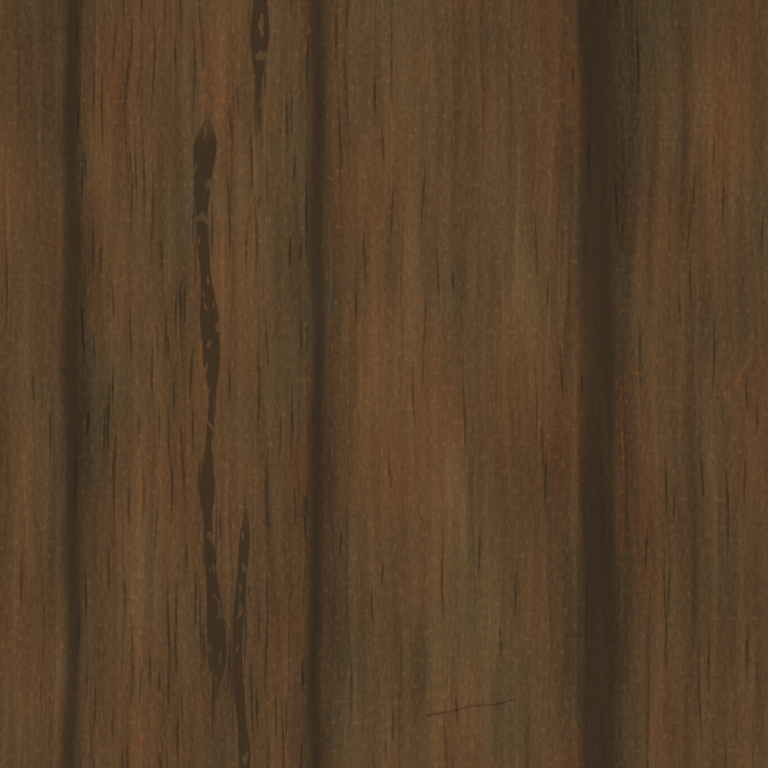
This texture is drawn by a WebGL 2 fragment shader. Its source:

```glsl
#version 300 es
precision highp float;
// Aged brown wooden planks with vertical grain, dark seams, cracks and resin channels.

uniform vec2 u_resolution;
out vec4 fragColor;

const vec3 DARK_WOOD = vec3(0.17, 0.14, 0.105);
const vec3 PALE_WOOD = vec3(0.44, 0.325, 0.205);
const vec3 RED_TINT = vec3(0.022, -0.007, -0.009);

// Each seam: centre x, half width, reach of the soft shadow
const vec3 SEAMS[3] = vec3[3](
    vec3(0.092, 0.009, 0.034),
    vec3(0.413, 0.008, 0.036),
    vec3(0.779, 0.021, 0.040));

vec3 hash3(vec2 p) {
    vec3 q = fract(p.xyx * vec3(0.1031, 0.1030, 0.0973));
    q += dot(q, q.yxz + 33.33);
    return fract((q.xxy + q.yzz) * q.zyx);
}

float cornerSlope(vec2 cell, vec2 offset) {
    float angle = 6.2832 * hash3(cell).x;
    return dot(vec2(cos(angle), sin(angle)), offset);
}

float gradientNoise(vec2 p) {
    vec2 i = floor(p), f = fract(p);
    vec2 u = f * f * f * (f * (f * 6.0 - 15.0) + 10.0);
    vec2 e = vec2(1.0, 0.0);
    float low = mix(cornerSlope(i, f), cornerSlope(i + e, f - e), u.x);
    float high = mix(cornerSlope(i + e.yx, f - e.yx), cornerSlope(i + 1.0, f - 1.0), u.x);
    return 1.4 * mix(low, high, u.y);
}

float fbm(vec2 p) {
    float sum = 0.0, gain = 0.55;
    for (int i = 0; i < 4; i++) {
        sum += gain * gradientNoise(p);
        p = p * 2.03 + 17.3;
        gain *= 0.55;
    }
    return sum;
}

// 1 inside a band of half width w around zero, with a soft edge
float band(float d, float w, float soft) {
    return 1.0 - smoothstep(w - soft, w + soft, abs(d));
}

// Scattered tapering vertical cracks, one candidate per staggered cell
float cracks(vec2 p, vec2 cells, float density, float seed) {
    p.x += 0.006 * gradientNoise(p * vec2(9.0, 7.0) + seed);
    vec2 g = p * cells;
    g.y += hash3(vec2(floor(g.x), seed)).x;
    vec3 rnd = hash3(floor(g) + seed);
    vec2 f = fract(g);
    float along = (f.y - 0.5) / mix(0.2, 0.48, rnd.y);
    float taper = max(0.0, 1.0 - along * along);
    float d = (f.x - mix(0.25, 0.75, rnd.x)) / cells.x;
    return step(rnd.z, density) * taper * band(d, 0.0016 * taper, 0.0012);
}

// Long dark groove between two heights, dotted with pale flecks
float channel(vec2 p, float x, float bottom, float top, float w) {
    float d = p.x - x + 0.016 * gradientNoise(vec2(x * 40.0, p.y * 3.5));
    float ends = smoothstep(bottom, bottom + 0.12, p.y) * (1.0 - smoothstep(top - 0.06, top, p.y));
    w *= ends * (0.85 + 0.8 * gradientNoise(vec2(x * 90.0, p.y * 13.0)));
    float fleck = smoothstep(0.28, 0.42, gradientNoise(p * vec2(110.0, 48.0)));
    return ends * band(d, w, 0.0016) * (1.0 - 0.75 * fleck);
}

// Faint line between two points
float scratch(vec2 p, vec2 a, vec2 b, float w) {
    vec2 pa = p - a, ba = b - a;
    float h = clamp(dot(pa, ba) / dot(ba, ba), 0.0, 1.0);
    return band(length(pa - ba * h), w * (1.0 - 0.6 * h), 0.0013);
}

void main() {
    vec2 p = gl_FragCoord.xy / u_resolution;

    // Grain bends gently around a small knot on the right plank
    vec2 k = p - vec2(0.955, 0.5);
    float knot = exp(-dot(k * vec2(28.0, 38.0), k * vec2(28.0, 38.0)));
    vec2 q = p + vec2(0.007 * gradientNoise(p * vec2(5.0, 3.0)) + 0.02 * knot, 0.0);

    // Layered grain, from broad stains to fine fibres
    float tone = 0.69;
    tone += 0.20 * fbm(q * vec2(5.0, 2.6));
    tone += 0.22 * fbm(q * vec2(24.0, 1.7) + 5.0);
    tone += 0.22 * fbm(q * vec2(75.0, 4.0) + 31.0);
    tone += 0.10 * gradientNoise(p * vec2(230.0, 90.0));
    tone += 0.07 * gradientNoise(p * 240.0 + 9.0);
    tone += 0.12 * smoothstep(0.32, 0.55, gradientNoise(p * vec2(170.0, 110.0) + 40.0));
    tone += 0.10 * knot * (0.5 + gradientNoise(k * 70.0));

    // Light pool low on the middle plank, shade on the outer ones
    tone += 0.07 * exp(-dot((p - vec2(0.6, 0.3)) * vec2(7.0, 3.0), (p - vec2(0.6, 0.3)) * vec2(7.0, 3.0)));
    tone -= 0.07 * band(p.x - 0.85, 0.07, 0.06) + 0.05 * band(p.x, 0.05, 0.05);

    // Cracks are dense on the weathered second plank
    float weathered = band(p.x - 0.25, 0.15, 0.02);
    float split = cracks(p, vec2(62.0, 5.0), mix(0.10, 0.55, weathered), 3.0);
    split = max(split, cracks(p, vec2(85.0, 9.0), mix(0.08, 0.35, weathered), 47.0));
    tone -= 0.30 * split;
    tone -= 0.16 * cracks(p, vec2(28.0, 1.6), 0.5, 71.0);
    tone += 0.12 * cracks(p, vec2(50.0, 2.5), 0.35, 113.0);

    float resin = channel(p, 0.272, 0.03, 0.87, 0.010);
    resin = max(resin, channel(p, 0.338, 0.78, 1.10, 0.009));
    resin = max(resin, channel(p, 0.312, -0.12, 0.36, 0.007));
    tone = mix(tone, 0.21, 0.85 * resin);

    // Scratches and one slanting split
    vec2 bent = p + 0.010 * gradientNoise(p * 22.0);
    tone -= 0.28 * scratch(bent, vec2(0.55, 0.062), vec2(0.67, 0.088), 0.0022);
    tone += 0.09 * scratch(p, vec2(0.07, 0.73), vec2(0.19, 0.81), 0.0012);
    tone -= 0.15 * band(q.x - 0.54, 0.011, 0.008) * band(p.y - 0.13, 0.06, 0.05);

    // Seams: soft shadow, pale ridge on the left, dark core
    for (int i = 0; i < 3; i++) {
        vec3 seam = SEAMS[i];
        float d = p.x - seam.x + 0.008 * gradientNoise(vec2(seam.x * 50.0, p.y * 4.0));
        float reach = max(0.0, abs(d) - seam.y) / seam.z;
        tone -= 0.27 * exp(-2.0 * reach * reach);
        tone += 0.13 * band(d + seam.y + 0.010, 0.003, 0.004);
        float core = band(d, seam.y, 0.006);
        tone = mix(tone, 0.16 + 0.25 * (tone - 0.4), 0.8 * core);
    }

    // Colour ramp with reddish and olive stains
    vec3 color = mix(DARK_WOOD, PALE_WOOD, clamp(tone, 0.03, 1.05));
    color += RED_TINT * (0.2 + 1.8 * fbm(q * vec2(9.0, 3.5) + 63.0)) * smoothstep(0.1, 0.6, tone);
    fragColor = vec4(color, 1.0);
}
```
